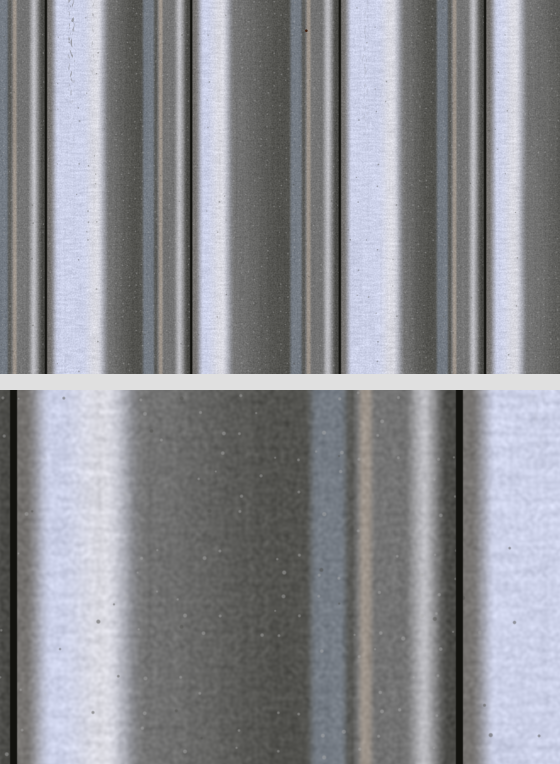
Top, the full canvas; bottom, a detail of the centre.
A Shadertoy shader for this texture:

```glsl
#define PITCH 0.2624
#define FIRST_SEAM 0.082
#define SEAM_SHIFT 0.003
#define SEAM_HALF 0.0021
#define GRAIN 0.07
#define SKY vec3(0.80, 0.82, 0.91)
#define GLINT vec3(0.85, 0.85, 0.88)
#define STEEL vec3(0.46, 0.46, 0.46)
#define SHADOW vec3(0.32, 0.32, 0.305)
#define BLUE_GREY vec3(0.47, 0.50, 0.54)
#define TAN vec3(0.62, 0.585, 0.55)
#define RUST_SPOT vec2(0.547, 0.613)

vec2 hash2(vec2 p) {
    vec3 q = fract(p.xyx * vec3(0.1031, 0.1030, 0.0973));
    q += dot(q, q.yzx + 33.33);
    return fract((q.xx + q.yz) * q.zy);
}

float cornerSlope(vec2 cell, vec2 offset, vec2 f) {
    return dot(hash2(cell + offset) * 2.0 - 1.0, f - offset);
}

float gradientNoise(vec2 p) {
    vec2 c = floor(p), f = p - c;
    vec2 w = f * f * f * (f * (f * 6.0 - 15.0) + 10.0);
    float low = mix(cornerSlope(c, vec2(0, 0), f), cornerSlope(c, vec2(1, 0), f), w.x);
    float high = mix(cornerSlope(c, vec2(0, 1), f), cornerSlope(c, vec2(1, 1), f), w.x);
    return mix(low, high, w.y);
}

float band(float x, float a, float b, float soft) {
    return smoothstep(a - soft, a + soft, x) * (1.0 - smoothstep(b - soft, b + soft, x));
}

// Every second seam sits slightly to the left
float seamX(float i) {
    return FIRST_SEAM + i * PITCH - SEAM_SHIFT * mod(i, 2.0);
}

// Colour across one panel, u running from seam to seam
vec3 panelProfile(float u, float edge) {
    // Broad roll: reflected sky, bright rim, falling into shadow
    vec3 col = mix(vec3(0.46, 0.45, 0.44), SKY, smoothstep(0.025, 0.085, u));
    col = mix(col, GLINT, band(u, edge - 0.1, edge, 0.05));
    vec3 shade = mix(STEEL, SHADOW, smoothstep(edge, 0.63, u));
    col = mix(col, shade, smoothstep(edge - 0.04, edge + 0.045, u));
    col = mix(col, BLUE_GREY, 0.9 * band(u, 0.668, 0.745, 0.014));

    // Narrow rib: crease, warm lip, hollow, highlight, dark flank
    col = mix(col, STEEL * 0.98, smoothstep(0.745, 0.765, u));
    col = mix(col, SHADOW, 0.75 * band(u, 0.753, 0.766, 0.008));
    col = mix(col, TAN, band(u, 0.777, 0.803, 0.010));
    col = mix(col, vec3(0.74, 0.74, 0.76), band(u, 0.898, 0.940, 0.022));
    return mix(col, SHADOW * 0.9, smoothstep(0.945, 0.977, u));
}

// Sparse round flecks, one candidate per cell
float flecks(vec2 p, float cells, float share, float px) {
    vec2 g = p * cells, c = floor(g);
    vec2 r = hash2(c + 17.0);
    float d = length(g - c - 0.25 - 0.5 * r) / cells;
    float radius = 0.0005 + 0.0007 * r.x;
    return step(hash2(c + 71.0).x, share) * (1.0 - smoothstep(radius - px, radius + px, d));
}

void mainImage(out vec4 fragColor, in vec2 fragCoord) {
    float px = 1.0 / iResolution.x;
    vec2 p = fragCoord * px;

    // Panel index and position inside it
    float i = floor((p.x - FIRST_SEAM) / PITCH);
    i += step(seamX(i + 1.0), p.x);
    float left = seamX(i), right = seamX(i + 1.0);
    float u = (p.x - left) / (right - left);
    float wide = 1.0 - mod(i, 2.0);
    float edge = mix(0.25, 0.40, wide) + 0.012 * (hash2(vec2(i, 5.0)).x - 0.5);
    edge += 0.006 * gradientNoise(vec2(i * 7.3, p.y * 5.0));
    vec3 col = panelProfile(u, edge);

    // Fine cross ripples on the lit roll, drawn streaks and grain everywhere
    float lit = band(u, 0.06, edge, 0.04);
    float ripple = gradientNoise(p * vec2(45.0, 230.0) + 3.0);
    float streak = gradientNoise(p * vec2(200.0, 3.0));
    float grain = gradientNoise(p * 330.0) + 0.5 * gradientNoise(p * 170.0 + 40.0);
    float cloud = gradientNoise(p * vec2(18.0, 7.0) + 9.0);
    col += ripple * mix(0.025, 0.07, lit) + streak * 0.03;
    col += grain * GRAIN + cloud * 0.02;

    // Scuffed dashes on the wide rolls, fading from panel to panel
    float wear = wide * exp(-0.8 * abs(i));
    float patches = smoothstep(-0.25, 0.3, gradientNoise(vec2(i + 2.5, p.y * 5.0)));
    float dashes = smoothstep(0.0, 0.35, gradientNoise(p * vec2(240.0, 110.0) + 60.0));
    float track = band(u, 0.155, 0.195, 0.012) + 0.5 * band(u, edge - 0.08, edge - 0.065, 0.008);
    col = mix(col, STEEL, 0.75 * wear * patches * dashes * track);

    // Pale dust and dark pits
    col = mix(col, vec3(0.68), 0.45 * (1.0 - lit) * flecks(p, 85.0, 0.35, px));
    col = mix(col, SHADOW, 0.5 * flecks(p + 0.37, 60.0, 0.12, px));
    float rust = 1.0 - smoothstep(0.001, 0.0035, length(p - RUST_SPOT));
    col = mix(col, vec3(0.25, 0.12, 0.05), rust);

    // Open seam between panels
    float gap = min(p.x - left, right - p.x);
    float seam = 1.0 - smoothstep(SEAM_HALF - px, SEAM_HALF + px, gap);
    col = mix(col, vec3(0.07, 0.07, 0.055), seam);
    fragColor = vec4(clamp(col, 0.0, 1.0), 1.0);
}
```
